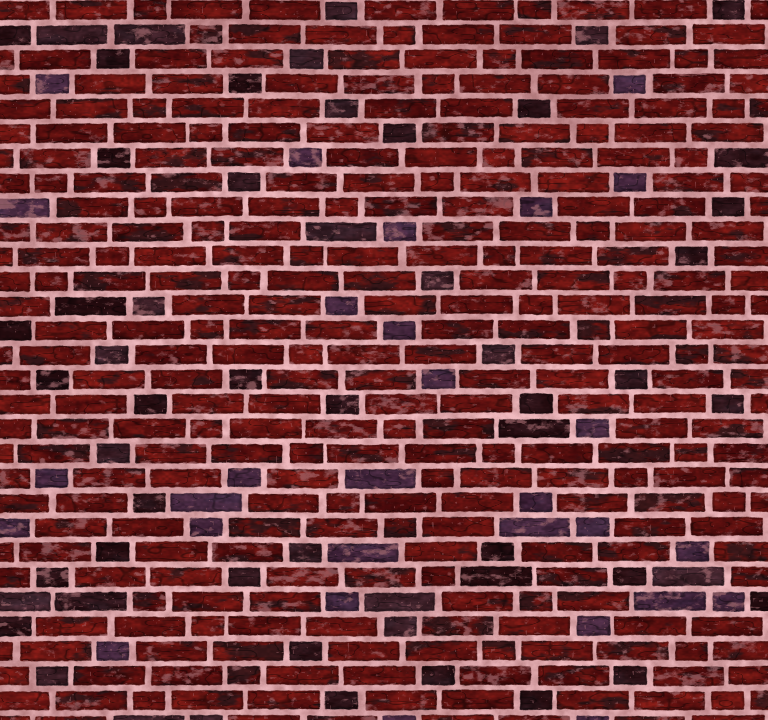
A Shadertoy shader for this texture:

```glsl
// Weathered red brick wall: each course repeats one header and two stretchers,
// and a four-course cycle shifts the bond. Bricks are rounded boxes with noisy
// edges; hashes per brick choose tone, firing and dust over pale pink mortar.

const float REPEATS = 3.98;        // header + two stretchers, across the canvas
const float COURSES = 29.22;       // courses down the canvas
const float TOP_OFFSET = 0.095;    // part of the first course cut by the top
const vec4 BOND_SHIFT = vec4(0.674, -0.028, 0.484, 0.168); // per course, in repeats
const float ASPECT = 512.0 / 480.0;
const float UNIT = ASPECT / (REPEATS * 5.0);  // header pitch, in canvas heights
const float COURSE = 1.0 / COURSES;
const vec2 JOINT = vec2(0.0082, 0.0080);      // mortar widths: upright, bed
const float CORNER = 0.0018;
const float ROUGHNESS = 0.0026;
const float HEADER_DARK = 0.50;    // share of dark headers
const float STRETCHER_DARK = 0.07; // share of dark stretchers

const vec3 RED_DEEP = vec3(0.27, 0.035, 0.040);
const vec3 RED_WARM = vec3(0.50, 0.105, 0.085);
const vec3 CHARRED = vec3(0.10, 0.035, 0.050);
const vec3 SLATE = vec3(0.29, 0.19, 0.24);
const vec3 DUST = vec3(0.66, 0.43, 0.45);
const vec3 MORTAR_DIM = vec3(0.70, 0.48, 0.49);
const vec3 MORTAR_PALE = vec3(0.94, 0.73, 0.75);

float hash(vec2 p) {
    return fract(sin(dot(p, vec2(127.1, 311.7))) * 43758.5453);
}

float noise(vec2 p) {
    vec2 i = floor(p), f = fract(p);
    f = f * f * (3.0 - 2.0 * f);
    return mix(mix(hash(i), hash(i + vec2(1, 0)), f.x),
               mix(hash(i + vec2(0, 1)), hash(i + vec2(1, 1)), f.x), f.y);
}

float fbm(vec2 p) {
    float sum = 0.0, gain = 0.53;
    for (int i = 0; i < 4; i++) {
        sum += gain * noise(p);
        p = p * 2.03 + 17.3;
        gain *= 0.5;
    }
    return sum;
}

float roundedBox(vec2 p, vec2 halfSize, float radius) {
    vec2 d = abs(p) - halfSize + radius;
    return length(max(d, 0.0)) + min(max(d.x, d.y), 0.0) - radius;
}

vec3 brickColor(vec2 p, vec2 id, bool header, float depth, float height) {
    vec2 seed = 19.0 * vec2(hash(id + 3.1), hash(id + 8.7));
    float mottle = fbm(p * vec2(45.0, 110.0) + seed);
    float grain = noise(p * vec2(230.0, 300.0) + seed);

    // Red clay with uneven firing
    float tone = 0.48 + 0.45 * (hash(id) - 0.5) + 1.3 * (mottle - 0.5);
    vec3 color = mix(RED_DEEP, RED_WARM, clamp(tone, 0.0, 1.0));
    float scorch = smoothstep(0.56, 0.74, fbm(p * vec2(28.0, 75.0) - seed)
                   + 0.24 * (hash(id + 5.3) - 0.5));
    color = mix(color, CHARRED + 0.05, 0.75 * scorch);

    // Burnt bricks, a little more common low on the wall
    float darkShare = header ? HEADER_DARK : STRETCHER_DARK;
    darkShare += 0.08 * smoothstep(0.5, 0.1, p.y);
    if (hash(id + 11.9) < darkShare) {
        float ash = hash(id + 21.4);
        vec3 burnt = mix(CHARRED, SLATE, clamp(ash + 0.9 * (mottle - 0.5), 0.0, 1.0));
        burnt.b += 0.06 * step(0.72, ash);
        color = mix(burnt, color, 0.12);
    }

    // Wavy creases, grain and a shaded lower lip
    float crease = abs(noise(p * vec2(42.0, 130.0) + seed.yx) - 0.5);
    color *= 1.0 - 0.35 * (1.0 - smoothstep(0.0, 0.07, crease));
    color *= 0.86 + 0.28 * grain;
    color *= mix(0.72, 1.0, smoothstep(0.0, 0.005, depth + 0.002 * height));

    // Lime dust and specks
    float dust = smoothstep(0.58, 0.82, fbm(p * vec2(75.0, 120.0) + seed.yx)
                 + 0.22 * (hash(id + 31.7) - 0.5));
    float speck = smoothstep(0.86, 0.97, noise(p * 260.0 - seed));
    return mix(color, DUST, max(0.65 * dust, 0.40 * speck));
}

vec3 mortarColor(vec2 p) {
    float tone = 0.62 + 1.1 * (fbm(p * 90.0) - 0.5) + 0.5 * (noise(p * 5.0) - 0.5);
    tone -= 0.25 * smoothstep(0.65, 1.0, p.y);
    return mix(MORTAR_DIM, MORTAR_PALE, clamp(tone, 0.0, 1.0));
}

void mainImage(out vec4 fragColor, in vec2 fragCoord) {
    vec2 uv = fragCoord / iResolution.xy;
    vec2 p = uv * vec2(ASPECT, 1.0);

    // Course and position along its bond
    float down = (1.0 - uv.y) * COURSES + TOP_OFFSET;
    down += 0.08 * (noise(p * vec2(6.0, 3.0)) - 0.5);
    float course = floor(down);
    float along = uv.x * REPEATS - BOND_SHIFT[int(course) & 3];
    float u = 5.0 * fract(along);

    // One header (1 unit), then two stretchers (2 units each)
    bool header = u < 1.0;
    float slot = header ? 0.0 : (u < 3.0 ? 1.0 : 2.0);
    float span = header ? 1.0 : 2.0;
    float center = header ? 0.5 : 2.0 * slot;
    vec2 id = vec2(3.0 * floor(along) + slot, course);

    // Brick outline with slight size, place and edge variation
    vec2 local = vec2((u - center) * UNIT, (0.5 - fract(down)) * COURSE);
    vec2 jitter = vec2(hash(id + 41.3), hash(id + 57.9)) - 0.5;
    vec2 halfSize = 0.5 * (vec2(span * UNIT, COURSE) - JOINT) + jitter.yx * 0.0012;
    float edge = roundedBox(local - jitter * vec2(0.003, 0.0012), halfSize, CORNER);
    edge += ROUGHNESS * (fbm(p * 130.0) - 0.5);

    float soft = max(0.75 / iResolution.y, 0.0012);
    float brick = 1.0 - smoothstep(-soft, soft, edge);
    vec3 clay = brickColor(p, id, header, -edge, local.y / COURSE);
    fragColor = vec4(mix(mortarColor(p), clay, brick), 1.0);
}
```
